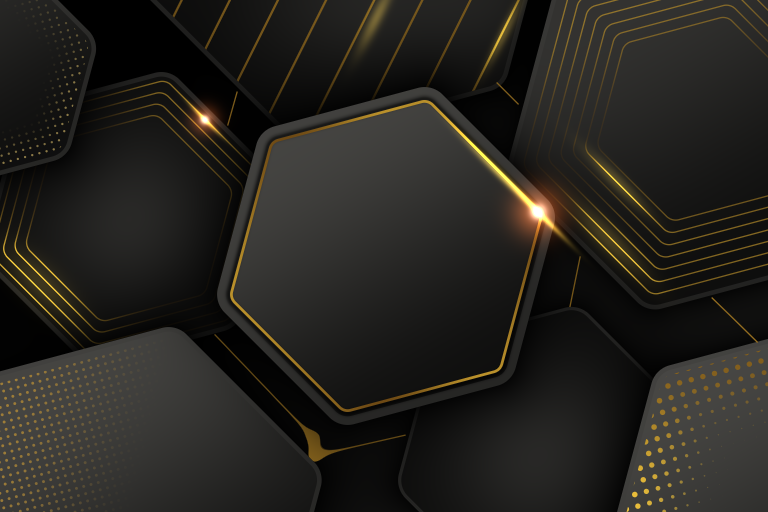
Give the GLSL for this background, as a Shadertoy shader.

```glsl
// Overlapping dark hexagonal plates with gold outlines, stripes and dots.
// Each plate is a rounded hexagon distance with shadow, rim and shaded face,
// painted back to front; glows and flares are added last.

#define CORNER 0.05        // corner radius of plates
#define RIM 0.009          // rim width of ordinary plates
#define LINE 0.0013        // half width of fine gold lines
#define SHADOW 0.055       // shadow reach
#define GREY vec3(1.0, 0.99, 0.95)
#define GOLD_DARK vec3(0.40, 0.26, 0.07)
#define GOLD_BRIGHT vec3(1.0, 0.82, 0.25)
#define FLARE vec3(1.0, 0.45, 0.18)

const vec2 EDGE_DIR = vec2(0.7071, -0.7071);
const vec2 STRIPE_DIR = vec2(0.447, 0.894);

float cover(float d) { return clamp(0.5 - d * iResolution.y, 0.0, 1.0); }

// All plates share a tilt of 15 degrees.
vec2 tilt(vec2 p) {
    return vec2(0.9659 * p.x + 0.2588 * p.y, 0.9659 * p.y - 0.2588 * p.x);
}

float hexDist(vec2 p, float apothem, float corner) {
    const vec3 k = vec3(-0.8660, 0.5, 0.5774);
    float r = apothem - corner;
    p = abs(tilt(p));
    p -= 2.0 * min(dot(k.xy, p), 0.0) * k.xy;
    p -= vec2(clamp(p.x, -k.z * r, k.z * r), r);
    return length(p) * sign(p.y) - corner;
}

float segDist(vec2 p, vec2 a, vec2 b) {
    vec2 pa = p - a, ba = b - a;
    return length(pa - ba * clamp(dot(pa, ba) / dot(ba, ba), 0.0, 1.0));
}

float dots(vec2 p, float pitch, float radius) {
    return cover(length((fract(p / pitch) - 0.5) * pitch) - radius);
}

// Gaussian stretched along dir.
float streak(vec2 p, vec2 dir, float len, float wid) {
    vec2 q = vec2(dot(p, dir) / len, (p.x * dir.y - p.y * dir.x) / wid);
    return exp(-dot(q, q));
}

vec3 gold(float t) { return mix(GOLD_DARK, GOLD_BRIGHT, clamp(t, 0.0, 1.0)); }

// Light falls from the upper left.
float slope(vec2 p, float size, float light, float dark) {
    return mix(light, dark, smoothstep(-size, size, dot(p, vec2(0.5, -0.866))));
}

void plate(inout vec3 col, float d, float shade, float rim) {
    col *= 1.0 - 0.8 * exp(-max(d, 0.0) / SHADOW);
    col = mix(col, GREY * (0.12 + 0.5 * shade), cover(d));
    col = mix(col, GREY * shade, cover(d + rim));
}

// Nested gold outlines.
void rings(inout vec3 col, vec2 p, float first, float pitch, int count, float light) {
    for (int i = 0; i < count; i++) {
        float d = abs(hexDist(p, first + pitch * float(i), 0.025)) - LINE;
        col = mix(col, gold(light), cover(d) * clamp(0.2 + light, 0.0, 1.0));
    }
}

// Gold seams on the ground; the soft union swells where seams meet.
float seams(vec2 p) {
    const vec4 seam[7] = vec4[7](
        vec4(0.420, 0.346, 0.612, 0.145), vec4(0.615, 0.110, 0.791, 0.150),
        vec4(0.612, 0.145, 0.615, 0.110), vec4(0.463, 0.820, 0.445, 0.756),
        vec4(1.133, 0.498, 1.113, 0.400), vec4(1.391, 0.418, 1.479, 0.332),
        vec4(0.971, 0.838, 1.012, 0.797));
    float sum = 0.0;
    for (int i = 0; i < 7; i++) sum += exp(-segDist(p, seam[i].xy, seam[i].zw) / 0.014);
    return -0.014 * log(sum + 1e-6) - LINE;
}

void mainImage(out vec4 fragColor, in vec2 fragCoord) {
    vec2 p = fragCoord / iResolution.y, q;
    float d, light;

    // Ground
    vec3 col = GREY * mix(0.015, 0.12, smoothstep(0.3, 1.0, p.x)) * (1.0 - 0.8 * smoothstep(0.7, 0.9, p.y));
    float seam = cover(seams(p));

    // Top plate with slanted stripes
    q = p - vec2(0.684, 1.131);
    d = hexDist(q, 0.369, CORNER);
    plate(col, d, mix(0.06, 0.15, smoothstep(0.35, 0.75, p.x) * smoothstep(0.75, 1.0, p.y)), RIM);
    float across = (p.x + 0.5 * (1.0 - p.y) - 0.355) / 0.094;
    float stripe = abs(fract(across + 0.5) - 0.5) * 0.084;
    float shine = streak(p - vec2(0.735, 0.965), STRIPE_DIR, 0.07, 0.012)
                + streak(p - vec2(0.985, 0.935), STRIPE_DIR, 0.07, 0.010);
    col = mix(col, gold(0.25 + shine), cover(stripe - 0.0022) * cover(d + RIM) * 0.85);
    col += GOLD_BRIGHT * shine * 0.35 * cover(d);

    // Left plate with rings
    q = p - vec2(0.252, 0.574);
    plate(col, hexDist(q, 0.261, CORNER), mix(0.06, 0.17, exp(-dot(q, q) / 0.03)), RIM);
    shine = streak(p - vec2(0.082, 0.443), EDGE_DIR, 0.09, 0.035);
    light = 0.05 + 0.5 * smoothstep(0.05, 0.24, abs(dot(q, EDGE_DIR.xx))) + shine;
    rings(col, q, 0.182, 0.020, 4, light);
    col += GOLD_BRIGHT * shine * 0.18;

    // Upper left plate, dots gather near its edge
    q = p - vec2(-0.033, 0.859);
    d = hexDist(q, 0.203, CORNER);
    plate(col, d, slope(q, 0.2, 0.17, 0.06), RIM);
    light = smoothstep(-0.09, -0.02, d) * cover(d + 0.016) * smoothstep(0.25, -0.05, q.y);
    col = mix(col, vec3(0.55, 0.48, 0.28), dots(tilt(q), 0.0145, 0.0022) * light);

    // Upper right plate with rings
    q = p - vec2(1.366, 0.768);
    plate(col, hexDist(q, 0.339, CORNER), slope(q, 0.28, 0.20, 0.06), RIM);
    shine = streak(p - vec2(1.205, 0.645), EDGE_DIR, 0.08, 0.014)
          + streak(p - vec2(1.185, 0.535), EDGE_DIR, 0.10, 0.022);
    rings(col, q, 0.180, 0.0215, 7, 0.02 + 0.5 * smoothstep(0.0, 0.25, abs(tilt(q).y)) + shine);
    col += GOLD_BRIGHT * shine * 0.25;

    // Lower dark plate
    q = p - vec2(1.055, 0.123);
    plate(col, hexDist(q, 0.254, CORNER), mix(0.05, 0.17, exp(-dot(q, q) / 0.035)), RIM * 0.7);

    // Lower right plate, dots shrink away from its left edge
    q = p - vec2(1.551, 0.008);
    d = hexDist(q, 0.332, CORNER);
    plate(col, d, slope(q, 0.35, 0.28, 0.07), RIM);
    light = smoothstep(-0.22, -0.01, d);
    col = mix(col, gold(0.2 + 0.7 * smoothstep(0.3, 0.0, p.y)),
              dots(tilt(q), 0.0235, 0.0055 * light) * cover(d + 0.018) * light);

    // Lower left plate, dots fade rightwards
    q = p - vec2(0.238, -0.029);
    d = hexDist(q, 0.355, CORNER);
    plate(col, d, slope(q, 0.33, 0.27, 0.05), RIM);
    light = smoothstep(0.34, 0.03, p.x + 0.25 * (0.3 - p.y));
    col = mix(col, vec3(0.62, 0.49, 0.22), dots(tilt(q), 0.0147, 0.0028) * light * cover(d + 0.022));
    col = mix(col, gold(0.3), seam * cover(-d) * cover(-hexDist(p - vec2(1.055, 0.123), 0.254, CORNER)));

    // Central plate with a gold inlay
    q = p - vec2(0.754, 0.5);
    d = hexDist(q, 0.301, CORNER);
    plate(col, d, slope(q, 0.31, 0.27, 0.06), 0.017);
    col *= 1.0 - 0.65 * exp(-pow((d + 0.023) / 0.006, 2.0));
    vec2 flarePos = vec2(1.051, 0.586);
    shine = streak(p - vec2(0.97, 0.667), EDGE_DIR, 0.13, 0.02);
    light = 0.3 + 0.25 * sin(14.0 * q.x + 5.0 * q.y) + shine;
    col = mix(col, gold(light), cover(abs(d + 0.028) - 0.0027));
    col += GOLD_BRIGHT * streak(p - vec2(0.98, 0.657), EDGE_DIR, 0.10, 0.008) * 0.6;

    // Flares
    vec2 f = p - flarePos, g = p - vec2(0.400, 0.766);
    col += FLARE * (0.6 * exp(-dot(f, f) / 0.0022) + 0.5 * exp(-dot(g, g) / 0.0007));
    col += GOLD_BRIGHT * (0.8 * streak(f, EDGE_DIR, 0.07, 0.005) + 0.6 * streak(g, EDGE_DIR, 0.04, 0.004));
    col += exp(-dot(f, f) / 0.00018) + 0.8 * exp(-dot(g, g) / 0.00007);

    fragColor = vec4(clamp(col, 0.0, 1.0), 1.0);
}
```
